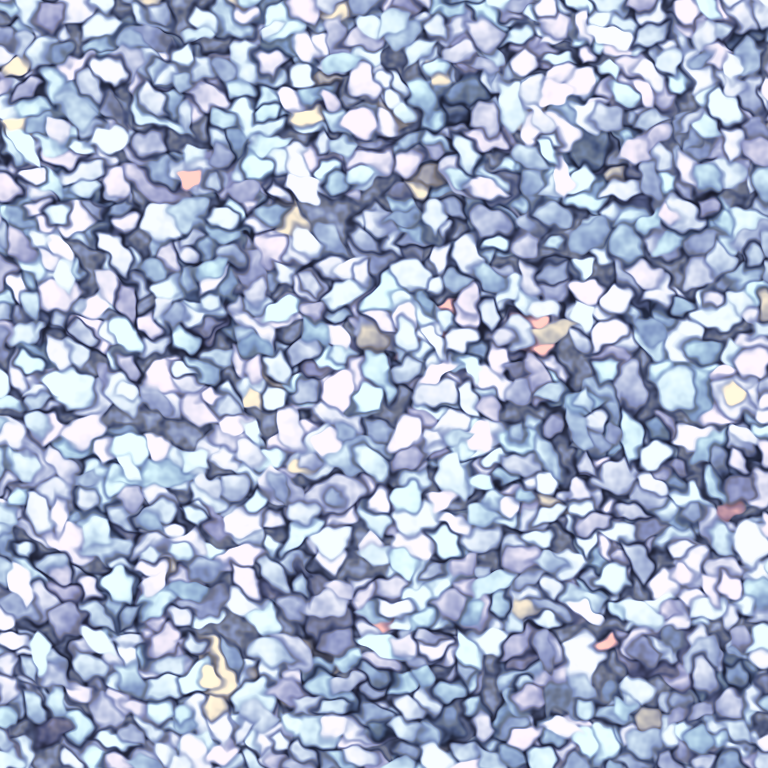
A Shadertoy shader for this texture:

```glsl
// Draws a bed of crushed blue-grey gravel with pale stones and dark gaps.

#define LAYERS 5          // heaps of stones, coarse to fine
#define COARSE 11.0       // cells across the canvas in the lowest layer
#define FINER 3.5         // cells added by each layer
#define SIDES 5           // facets of one stone
#define TILT -0.35        // prevailing direction of the long axis
#define EDGE 0.0027       // softness of outlines, in canvas units
#define RIM 0.0064        // width of the dark inner rim
#define SHADOW 0.0046     // reach of the contact shadow
#define GRAIN 0.15        // strength of the surface mottling
#define PATCHES 0.23      // strength of broad light and dark patches
#define DARKEST 0.42      // tone of the darkest stones
#define TONE_RANGE 0.74   // spread from dark to bleached stones

const float TAU = 6.2832;
const float LIFT = 0.64;  // tone curve exponent, opens the shadows

float hash(vec2 p) {
    vec3 q = fract(p.xyx * vec3(0.1031, 0.1030, 0.0973));
    q += dot(q, q.yzx + 33.33);
    return fract((q.x + q.y) * q.z);
}

vec2 gradient(vec2 cell) {
    float a = TAU * hash(cell);
    return vec2(cos(a), sin(a));
}

float gradientNoise(vec2 p) {
    vec2 i = floor(p), f = p - i;
    vec2 u = f * f * f * (f * (f * 6.0 - 15.0) + 10.0);
    vec2 e = vec2(1.0, 0.0);
    float low = mix(dot(gradient(i), f), dot(gradient(i + e), f - e), u.x);
    float high = mix(dot(gradient(i + e.yx), f - e.yx),
                     dot(gradient(i + 1.0), f - 1.0), u.x);
    return 1.4 * mix(low, high, u.y);
}

// Rounded random polygon: 1 on the outline, less inside.
float stoneShape(vec2 p, vec2 id) {
    float sum = 0.0;
    for (int k = 0; k < SIDES; k++) {
        vec2 seed = id + float(k) * 7.3;
        float a = (float(k) + 0.6 * hash(seed)) * TAU / float(SIDES);
        float reach = 0.75 + 0.4 * hash(seed + 3.7);
        float w = max(dot(p, vec2(cos(a), sin(a))) / reach, 0.0);
        w *= w;
        w *= w;
        sum += w * w;
    }
    return pow(sum + 1e-9, 0.125);
}

// Tone from gap to bleached stone, as a slate-blue ramp.
vec3 slateRamp(float t) {
    vec3 c = mix(vec3(0.06, 0.06, 0.11), vec3(0.17, 0.19, 0.28), clamp(t / 0.19, 0.0, 1.0));
    c = mix(c, vec3(0.31, 0.35, 0.49), clamp((t - 0.19) / 0.16, 0.0, 1.0));
    c = mix(c, vec3(0.45, 0.47, 0.55), clamp((t - 0.35) / 0.12, 0.0, 1.0));
    c = mix(c, vec3(0.53, 0.58, 0.74), clamp((t - 0.47) / 0.11, 0.0, 1.0));
    c = mix(c, vec3(0.71, 0.76, 0.85), clamp((t - 0.58) / 0.16, 0.0, 1.0));
    c = mix(c, vec3(0.91, 0.94, 0.96), clamp((t - 0.74) / 0.14, 0.0, 1.0));
    return mix(c, vec3(1.0), clamp((t - 0.88) / 0.12, 0.0, 1.0));
}

// Mostly cool to violet casts, with a few ochre and pink stones.
vec3 stoneTint(float h) {
    vec3 tint = mix(vec3(0.92, 1.02, 1.04), vec3(1.03, 0.97, 1.02), fract(h * 17.0));
    tint = mix(tint, vec3(1.08, 0.99, 0.88), step(0.965, h));
    return mix(tint, vec3(1.15, 0.84, 0.80), step(0.993, h));
}

void mainImage(out vec4 fragColor, in vec2 fragCoord) {
    vec2 uv = fragCoord / iResolution.y;

    // Chipped outlines, mottled surfaces and broad patches
    vec2 chips = vec2(gradientNoise(uv * 52.0), gradientNoise(uv * 52.0 + 91.0));
    vec2 pos = uv + 0.0065 * chips;
    float mottle = gradientNoise(uv * 45.0 + 40.0) + 0.5 * gradientNoise(uv * 110.0);
    float patches = gradientNoise(uv * 6.0 + 13.0) + gradientNoise(uv * 15.0 + 71.0);

    float tone = 0.36 + 0.25 * mottle;
    vec3 tint = vec3(1.0);

    // Stones painted over one another, layer by layer
    for (int layer = 0; layer < LAYERS; layer++) {
        float level = float(layer);
        float scale = COARSE + FINER * level;
        float presence = mix(1.0, 0.45, level / float(LAYERS - 1));
        vec2 grid = pos * scale + level * 5.37;
        vec2 home = floor(grid);

        for (int n = 0; n < 9; n++) {
            vec2 cell = home + vec2(n % 3 - 1, n / 3 - 1);
            vec2 id = cell + level * 61.0 + 100.0;
            if (hash(id + 0.5) > presence) continue;

            vec2 center = cell + 0.2 + 0.6 * vec2(hash(id + 11.1), hash(id + 23.3));
            vec2 offset = grid - center;
            float turn = TILT + 2.2 * (hash(id + 31.7) - 0.5);
            float c = cos(turn), s = sin(turn);
            float stretch = 1.05 + 0.4 * hash(id + 43.9);
            float radius = 0.27 + 0.25 * hash(id + 57.1);
            vec2 local = vec2(c * offset.x + s * offset.y, c * offset.y - s * offset.x);
            local *= vec2(1.0 / stretch, stretch) / radius;

            float dist = (stoneShape(local, id) - 1.0) * radius / scale;
            float mask = 1.0 - smoothstep(-EDGE, EDGE, dist);
            float depth = mix(0.22, 0.85, hash(id + 95.3));
            float shade = 1.0 - depth * (1.0 - smoothstep(0.0, 2.0 * SHADOW, dist));

            // Lit from the upper left, dark along a rim of varying strength
            float body = DARKEST + TONE_RANGE * pow(hash(id + 71.3), 0.8);
            body += GRAIN * mottle + PATCHES * patches;
            body += 0.10 * dot(offset, vec2(-0.5, 0.85)) / radius;
            body *= mix(1.0 - depth, 1.0, smoothstep(-0.3 * RIM, RIM, -dist));

            tone = mix(tone * shade, body, mask);
            tint = mix(tint, stoneTint(hash(id + 83.9)), mask);
        }
    }

    tone = pow(max(tone, 0.0), LIFT);
    fragColor = vec4(clamp(slateRamp(tone) * tint, 0.0, 1.0), 1.0);
}
```
